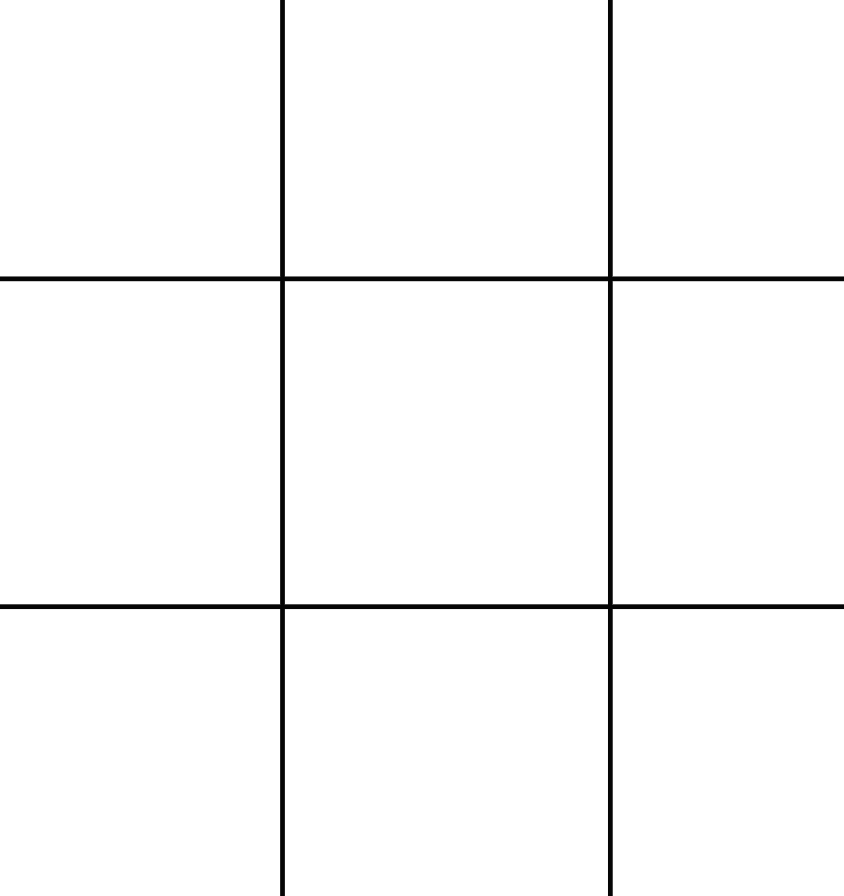
This pattern is drawn by a WebGL 1 fragment shader. Its source:

```glsl
precision highp float;
// A plain square grid of thin black rules on white, two rules each way.
// Each point is folded to its nearest rule on both axes, and the smaller
// distance is inked with a soft edge one pixel wide.

uniform vec2 u_resolution;

// Lengths are fractions of the canvas height.
#define PITCH 0.3659
#define FIRST_RULE vec2(0.3153, 0.3229)
#define RULE_WIDTH 0.0053
#define PAPER vec3(1.0)
#define INK vec3(0.02)

// Distance from p to the nearest rule of the grid.
float gridDistance(vec2 p) {
  vec2 offset = abs(fract((p - FIRST_RULE) / PITCH + 0.5) - 0.5) * PITCH;
  return min(offset.x, offset.y);
}

void main() {
  vec2 p = gl_FragCoord.xy / u_resolution.y;
  float pixel = 1.0 / u_resolution.y;

  // Linear coverage across the edge of a rule.
  float edge = gridDistance(p) - 0.5 * RULE_WIDTH;
  float coverage = clamp(0.5 - edge / pixel, 0.0, 1.0);

  gl_FragColor = vec4(mix(PAPER, INK, coverage), 1.0);
}
```
